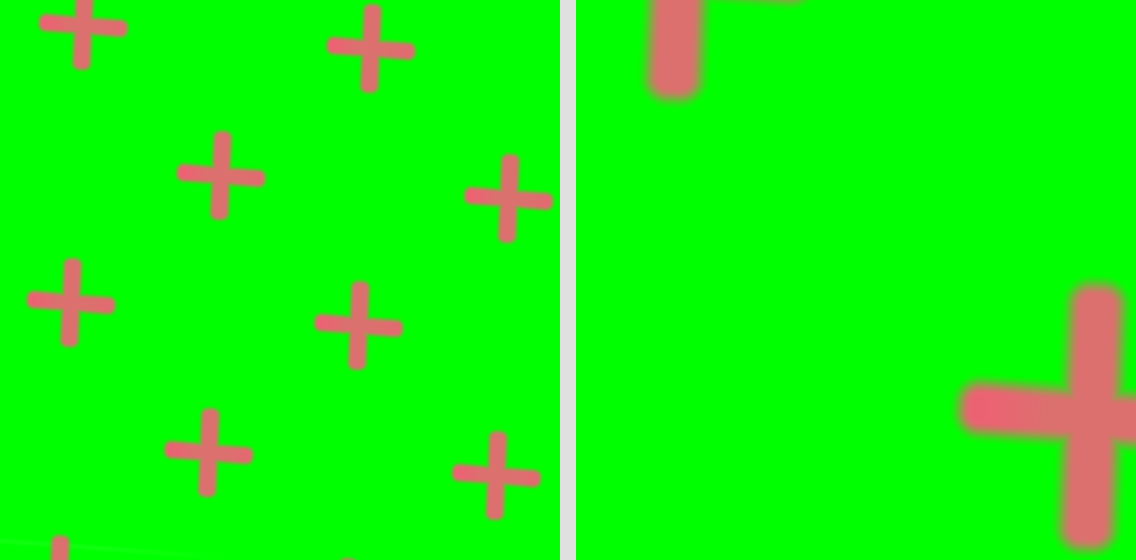
Left, the full canvas; right, a detail of the centre.
This pattern is drawn by a WebGL 2 fragment shader. Its source:

```glsl
#version 300 es
precision highp float;
// Soft-edged coral plus signs on flat green, set on a slightly tilted staggered grid.
// Each point is folded to its nearest lattice node, where two rounded bars form the plus;
// the bars follow the grid axes, so they share its small skew.

#define ROW_STEP vec2(0.5137, -0.0410)
#define COLUMN_STEP vec2(0.0219, 0.4948)
#define FIRST_CENTER vec2(0.1486, 0.9543)
#define ARM_HALF_LENGTH 0.0790
#define ARM_HALF_WIDTH 0.0158
#define CORNER_RADIUS 0.0125
#define EDGE_BLUR 0.0068
#define GREEN vec3(0.0, 1.0, 0.0)
#define CORAL vec3(0.86, 0.44, 0.43)
#define TIP_PINK vec3(0.92, 0.39, 0.45)
#define SEAM_STRENGTH 0.06

uniform vec2 u_resolution;
out vec4 fragColor;

// Signed distance to a rounded bar whose long side runs along axis.
float barDistance(vec2 p, vec2 axis, float halfWidth) {
  vec2 local = vec2(dot(p, axis), dot(p, vec2(-axis.y, axis.x)));
  vec2 q = abs(local) - vec2(ARM_HALF_LENGTH, halfWidth) + CORNER_RADIUS;
  return length(max(q, 0.0)) + min(max(q.x, q.y), 0.0) - CORNER_RADIUS;
}

// Offset from the nearest node of the staggered lattice.
vec2 foldToLattice(vec2 p) {
  mat2 basis = mat2(0.5 * (ROW_STEP + COLUMN_STEP), 0.5 * (ROW_STEP - COLUMN_STEP));
  vec2 cell = inverse(basis) * (p - FIRST_CENTER);
  return basis * (cell - round(cell));
}

void main() {
  vec2 uv = gl_FragCoord.xy / u_resolution;
  float pixel = 1.0 / min(u_resolution.x, u_resolution.y);
  vec2 p = foldToLattice(uv);
  vec2 across = normalize(ROW_STEP);
  vec2 upward = normalize(COLUMN_STEP);

  // Plus sign, with the horizontal bar a touch thinner.
  float horizontal = barDistance(p, across, ARM_HALF_WIDTH * 0.95);
  float vertical = barDistance(p, upward, ARM_HALF_WIDTH);
  float blur = max(EDGE_BLUR, pixel);
  float coverage = 1.0 - smoothstep(-blur, blur, min(horizontal, vertical));

  // Pinker tips on the horizontal bar, strongest on the left.
  float along = dot(p, across);
  float tip = smoothstep(0.020, 0.065, -along) + 0.4 * smoothstep(0.025, 0.070, along);
  vec3 ink = mix(CORAL, TIP_PINK, tip);

  // Faint pale seam near the lower left edge, fading to the right.
  float seamOffset = uv.y - (0.034 - 0.073 * uv.x);
  float seam = (1.0 - smoothstep(0.0, 0.008, abs(seamOffset)))
             * (1.0 - smoothstep(0.15, 0.48, uv.x));
  vec3 ground = GREEN + SEAM_STRENGTH * seam * vec3(1.0, 0.0, 1.0);

  fragColor = vec4(mix(ground, ink, coverage), 1.0);
}
```
